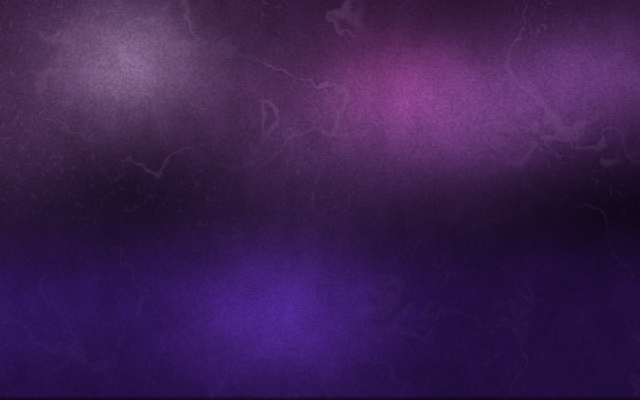
Write a WebGL 2 fragment shader that draws this background.

```glsl
#version 300 es
precision highp float;
// Dim plaster wall with violet, lilac and indigo glows, veined cracks and grain.

uniform vec2 u_resolution;
out vec4 outColor;

// Base wall tones, from floor to ceiling
const vec3 FLOOR_TONE = vec3(0.135, 0.052, 0.245);
const vec3 MIDDLE_TONE = vec3(0.115, 0.055, 0.165);
const vec3 TOP_TONE = vec3(0.160, 0.075, 0.190);

// Light added by each glow
const vec3 LILAC = vec3(0.25, 0.235, 0.25);
const vec3 MAUVE = vec3(0.11, 0.085, 0.115);
const vec3 MAGENTA = vec3(0.15, 0.045, 0.11);
const vec3 ORCHID = vec3(0.25, 0.145, 0.27);
const vec3 VIOLET = vec3(0.21, 0.125, 0.25);
const vec3 HAZE = vec3(0.13, 0.085, 0.135);
const vec3 INDIGO = vec3(0.155, 0.090, 0.290);
const vec3 LOW_BLUE = vec3(0.05, 0.030, 0.110);
const vec3 SHADE = vec3(0.045, 0.025, 0.055);

// Surface detail
const vec3 DUST = vec3(0.58, 0.45, 0.62);
const float CRACK_SCALE = 4.2;
const float CRACK_STRENGTH = 0.22;
const float SPECK_SCALE = 110.0;
const float SPECK_STRENGTH = 0.13;
const float GRAIN_SCALE = 250.0;
const float GRAIN_STRENGTH = 0.20;
const float MOTTLE_STRENGTH = 0.22;

float hash(vec2 p) {
    vec3 q = fract(p.xyx * 0.1031);
    q += dot(q, q.yzx + 33.33);
    return fract((q.x + q.y) * q.z);
}

float noise(vec2 p) {
    vec2 cell = floor(p);
    vec2 f = fract(p);
    f = f * f * (3.0 - 2.0 * f);
    float low = mix(hash(cell), hash(cell + vec2(1, 0)), f.x);
    float high = mix(hash(cell + vec2(0, 1)), hash(cell + vec2(1, 1)), f.x);
    return mix(low, high, f.y);
}

float fbm(vec2 p) {
    float sum = 0.0;
    float amplitude = 0.5;
    for (int i = 0; i < 5; i++) {
        sum += amplitude * noise(p);
        p = mat2(1.6, 1.2, -1.2, 1.6) * p + 7.3;
        amplitude *= 0.5;
    }
    return sum;
}

// Soft elliptical falloff
float glow(vec2 p, vec2 center, vec2 radius) {
    vec2 d = (p - center) / radius;
    return exp(-dot(d, d));
}

vec3 wallLight(vec2 p) {
    vec3 color = mix(FLOOR_TONE, MIDDLE_TONE, smoothstep(0.25, 0.5, p.y));
    color = mix(color, TOP_TONE, smoothstep(0.5, 0.8, p.y));
    color += LILAC * glow(p, vec2(0.32, 0.85), vec2(0.17, 0.15));
    color += MAUVE * glow(p, vec2(0.20, 0.83), vec2(0.46, 0.24));
    color += MAUVE * 0.6 * glow(p, vec2(0.0, 0.62), vec2(0.20, 0.15));
    color += MAGENTA * glow(p, vec2(0.99, 0.80), vec2(0.17, 0.14));
    color += ORCHID * glow(p, vec2(1.14, 0.705), vec2(0.26, 0.17));
    color += VIOLET * glow(p, vec2(1.50, 0.81), vec2(0.25, 0.15));
    color += HAZE * glow(p, vec2(0.76, 0.68), vec2(0.26, 0.23));
    color += INDIGO * glow(p, vec2(0.70, 0.21), vec2(0.26, 0.18));
    color += LOW_BLUE * glow(p, vec2(0.0, 0.22), vec2(0.40, 0.16));
    color -= SHADE * glow(p, vec2(1.55, 0.47), vec2(0.30, 0.12));
    color -= SHADE * 0.5 * glow(p, vec2(0.35, 0.52), vec2(0.22, 0.10));
    return color;
}

// Thin wandering veins, broken up into patches
float cracks(vec2 p) {
    vec2 bend = vec2(fbm(p * 7.0), fbm(p * 7.0 + 19.7)) - 0.5;
    float field = fbm(p * CRACK_SCALE + bend * 0.9);
    float vein = 1.0 - smoothstep(0.0, 0.028, abs(field - 0.48));
    float patches = smoothstep(0.35, 0.65, fbm(p * 5.0 + 41.0));
    return vein * patches;
}

// Small clustered flecks of dust
float specks(vec2 p) {
    float fleck = smoothstep(0.72, 0.92, noise(p * SPECK_SCALE));
    return fleck * smoothstep(0.42, 0.66, fbm(p * 6.0 + 83.0));
}

void main() {
    vec2 p = gl_FragCoord.xy / u_resolution.y;
    p.x *= 1.6 * u_resolution.y / u_resolution.x;
    vec3 color = wallLight(p);

    // Worn paint and fine grain scale with the light
    float mottle = fbm(p * vec2(22.0, 15.0)) - 0.48;
    float grain = noise(p * GRAIN_SCALE) - 0.5;
    color *= 1.0 + MOTTLE_STRENGTH * mottle + GRAIN_STRENGTH * grain;

    // Dust and veins show most on the upper wall
    float wear = mix(0.25, 1.0, smoothstep(0.3, 0.8, p.y));
    float detail = CRACK_STRENGTH * cracks(p) + SPECK_STRENGTH * specks(p);
    color = mix(color, DUST, detail * wear);

    // Narrow dark rim along the floor
    color *= mix(0.5, 1.0, smoothstep(0.0, 0.012, p.y));
    outColor = vec4(clamp(color, 0.0, 1.0), 1.0);
}
```
